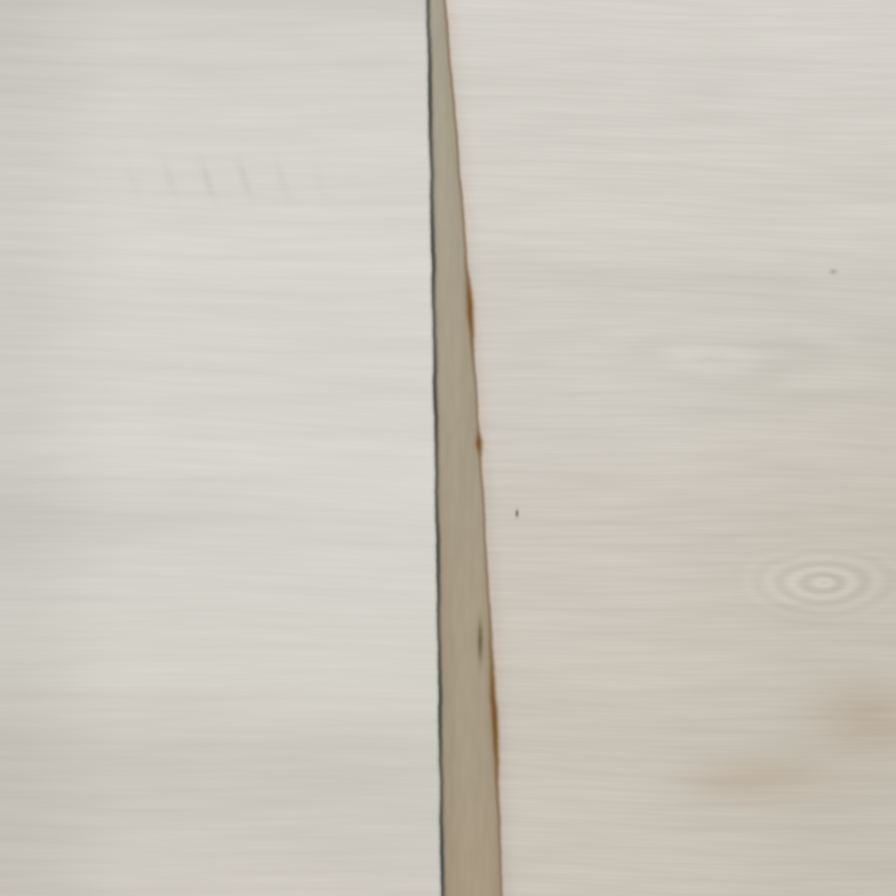
Reproduce this texture procedurally as a WebGL 1 fragment shader.

```glsl
precision highp float;
uniform vec2 u_resolution;

vec2 hash2(vec2 p) {
  vec2 q = vec2(dot(p, vec2(127.1, 311.7)), dot(p, vec2(269.5, 183.3)));
  return fract(sin(q) * 4375.85);
}

// Distance to the nearest scattered cell point
float cellular(vec2 p) {
  vec2 cell = floor(p);
  vec2 local = fract(p);
  float nearest = 2.0;
  for (int j = -1; j <= 1; j++) {
    for (int i = -1; i <= 1; i++) {
      vec2 offset = vec2(float(i), float(j));
      vec2 d = offset + hash2(cell + offset) - local;
      nearest = min(nearest, dot(d, d));
    }
  }
  return sqrt(nearest);
}

float layeredSines(vec2 p) {
  float sum = 0.0;
  float amplitude = 0.5;
  for (int i = 0; i < 5; i++) {
    sum += amplitude * sin(p.y + 1.3 * sin(p.x + float(i) * 2.1));
    p = p * vec2(1.4, 1.93) + vec2(1.7, 2.3);
    amplitude *= 0.62;
  }
  return sum;
}

float blob(vec2 p, vec2 center, vec2 radius) {
  vec2 d = (p - center) / radius;
  return exp(-dot(d, d));
}

float band(float x, float center, float width) {
  float d = (x - center) / width;
  return exp(-d * d);
}

// Curved growth rings fading away from their center
float rings(vec2 p, vec2 center, vec2 radius, float count) {
  vec2 d = (p - center) / radius;
  float wobble = 0.6 * sin(p.x * 43.0 + p.y * 67.0);
  return sin(length(d) * count + wobble) * exp(-dot(d, d));
}

float woodGrain(vec2 p, float side) {
  vec2 q = vec2(p.x, p.y + 0.018 * p.x + 0.003 * sin(p.x * 9.0 + p.y * 7.0));
  float broad = layeredSines(q * vec2(3.0, 27.0) + side * 5.0);
  float streak = cellular(q * vec2(5.0, 75.0) + side * 17.0) - 0.5;
  float fine = cellular(q * vec2(9.0, 210.0) + side * 31.0) - 0.5;
  return 0.008 * broad - 0.020 * streak - 0.022 * fine * mix(0.6, 1.0, side);
}

vec3 leftBoard(vec2 p) {
  vec3 color = mix(vec3(0.805, 0.785, 0.75), vec3(0.835, 0.828, 0.795),
                   smoothstep(0.0, 0.42, p.y));
  color -= 0.035 * smoothstep(0.82, 1.05, p.y);
  color -= 0.035 * smoothstep(0.16, 0.0, p.x);
  color -= 0.025 * blob(p, vec2(0.05, 0.42), vec2(0.28, 0.05));
  color -= 0.022 * blob(p, vec2(0.25, 0.14), vec2(0.3, 0.05));
  // Faint slanted flecks
  float fleck = pow(0.5 + 0.5 * sin(p.x * 150.0 + p.y * 45.0), 6.0);
  color -= 0.035 * fleck * blob(p, vec2(0.25, 0.8), vec2(0.09, 0.02));
  return color + woodGrain(p, 0.0);
}

vec3 rightBoard(vec2 p) {
  vec3 color = mix(vec3(0.79, 0.765, 0.722), vec3(0.825, 0.812, 0.782),
                   smoothstep(0.1, 0.95, p.y));
  color -= vec3(0.025, 0.027, 0.032) * smoothstep(0.65, 1.0, p.x) * smoothstep(0.95, 0.4, p.y);
  color += 0.014 * rings(p, vec2(0.8, 0.6), vec2(0.16, 0.045), 8.0);
  color += 0.035 * rings(p, vec2(0.92, 0.35), vec2(0.065, 0.03), 15.0);
  color -= 0.022 * blob(p, vec2(0.78, 0.69), vec2(0.2, 0.015));
  // Warm stain rising toward the far edge
  float stain = blob(p, vec2(0.84, 0.13), vec2(0.08, 0.025))
              + blob(p, vec2(0.97, 0.2), vec2(0.06, 0.04));
  color -= vec3(0.03, 0.05, 0.065) * stain;
  color -= 0.28 * blob(p, vec2(0.577, 0.427), vec2(0.002, 0.004));
  color -= 0.12 * blob(p, vec2(0.93, 0.697), vec2(0.004, 0.003));
  return color + woodGrain(p, 1.0);
}

vec3 stripSurface(vec2 p, float across) {
  vec3 color = mix(vec3(0.645, 0.59, 0.5), vec3(0.645, 0.615, 0.545), p.y);
  color += 0.025 * sin(across * 3.14) - 0.015;
  color += 0.012 * layeredSines(p.yx * vec2(7.0, 120.0));
  color -= 0.02 * (cellular(p * vec2(110.0, 25.0)) - 0.5);
  return color - vec3(0.2, 0.19, 0.22) * blob(p, vec2(0.536, 0.285), vec2(0.003, 0.022));
}

void main() {
  vec2 p = gl_FragCoord.xy / u_resolution;
  float soft = max(0.0016, 0.8 / u_resolution.x);
  float rough = 0.0007 * layeredSines(vec2(p.y * 9.0, p.y * 55.0));
  float leftEdge = 0.493 - 0.012 * p.y - 0.004 * p.y * p.y + rough;
  float rightEdge = 0.56 - 0.035 * p.y - 0.029 * p.y * p.y - rough;
  float across = (p.x - leftEdge) / (rightEdge - leftEdge);

  // Boards and the tapered strip between them
  vec3 color = mix(leftBoard(p), rightBoard(p), step(0.5 * (leftEdge + rightEdge), p.x));
  color -= vec3(0.02, 0.04, 0.05) * band(p.x, rightEdge, 0.012) * step(rightEdge, p.x);
  float inside = smoothstep(-soft, soft, p.x - leftEdge)
               * smoothstep(-soft, soft, rightEdge - p.x);
  color = mix(color, stripSurface(p, across), inside);

  // Dark seam on the left, rusty rim on the right
  float seam = band(p.x, leftEdge + 0.001, 0.0028);
  color = mix(color, vec3(0.3, 0.31, 0.29), seam * (0.8 + 0.12 * sin(p.y * 37.0)));
  float rust = band(p.y, 0.655, 0.04) + band(p.y, 0.505, 0.012) + band(p.y, 0.2, 0.075);
  float rim = band(p.x, rightEdge, 0.0022 + 0.0016 * min(rust, 1.0));
  vec3 rimColor = mix(vec3(0.5, 0.42, 0.32), vec3(0.43, 0.29, 0.13), min(rust, 1.0));
  color = mix(color, rimColor, rim * (0.55 + 0.3 * min(rust, 1.0)));

  gl_FragColor = vec4(clamp(color, 0.0, 1.0), 1.0);
}
```
